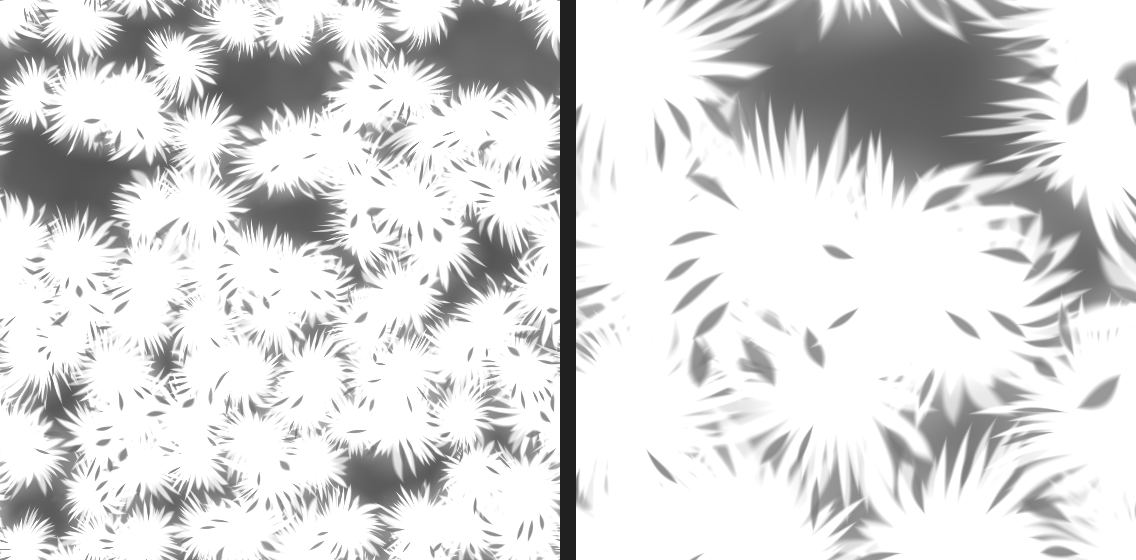
Left: the whole. Right: its middle third, enlarged.
Reproduce this texture procedurally as a three.js fragment shader.

```glsl
// Overlapping white tufts of soft radial strands above cloudy dark gaps.
// Jittered cells each hold one tuft, drawn in polar coordinates and layered;
// cell ids and noise wrap, so the square tiles.

varying vec2 vUv;

const float CELLS = 10.0;
const float TURN = 6.2831853;

vec3 hash3(vec2 p) {
  vec3 q = fract(vec3(p.xyx) * vec3(0.1031, 0.1030, 0.0973));
  q += dot(q, q.yxz + 33.33);
  return fract((q.xxy + q.yzz) * q.zyx);
}

// Value noise, three channels, repeating after a whole period
vec3 wrapNoise(vec2 uv, float period) {
  vec2 p = uv * period;
  vec2 i = floor(p);
  vec2 f = p - i;
  f = f * f * (3.0 - 2.0 * f);
  vec2 lo = mod(i, period);
  vec2 hi = mod(i + 1.0, period);
  vec2 salt = vec2(period * 3.0, 71.0);
  vec3 bottom = mix(hash3(lo + salt), hash3(vec2(hi.x, lo.y) + salt), f.x);
  vec3 top = mix(hash3(vec2(lo.x, hi.y) + salt), hash3(hi + salt), f.x);
  return mix(bottom, top, f.y);
}

// Ring of tapered strands with uneven reach; angle is in turns
float strands(float angle, float r, float count, float seed) {
  float s = angle * count;
  float across = abs(fract(s) - 0.5);
  vec3 h = hash3(vec2(mod(floor(s), count), seed));
  float t = r / mix(0.58, 1.0, h.x);
  float width = 0.53 * (1.0 - t * t * t * t);
  return smoothstep(0.0, 0.26, width - across) * mix(0.6, 1.0, h.y);
}

// Sparse lens-shaped shadows lying between strands
float slivers(float angle, float r, float count, float seed) {
  float s = angle * count;
  float across = abs(fract(s) - 0.5);
  vec3 h = hash3(vec2(mod(floor(s), count), seed));
  float along = (r - mix(0.45, 0.8, h.y)) / mix(0.14, 0.24, h.z);
  float lens = 0.27 * (1.0 - along * along);
  return step(h.x, 0.42) * smoothstep(0.0, 0.18, lens - across);
}

void main() {
  // Cloudy ground
  float ground = 0.31 + 0.1 * wrapNoise(vUv, 7.0).x + 0.04 * wrapNoise(vUv, 24.0).y;
  float shade = ground;

  // Gentle warp curls the strands
  vec2 p = vUv * CELLS + 0.24 * (wrapNoise(vUv, 15.0).xy - 0.5);
  vec2 home = floor(p);

  for (int y = -1; y <= 1; y++) {
    for (int x = -1; x <= 1; x++) {
      vec2 cell = home + vec2(float(x), float(y));
      vec2 id = mod(cell, CELLS);

      // Empty pairs of cells open the wide gaps
      if (hash3(floor(id / vec2(2.0, 1.0)) + 40.0).x < 0.22) continue;

      vec3 h = hash3(id + 11.0);
      vec3 g = hash3(id + 137.0);
      vec2 d = p - cell - 0.1 - 0.8 * h.xy;
      float r = length(d) / mix(0.78, 1.1, h.z);
      if (r >= 1.0) continue;

      // Bent polar angle
      float theta = atan(d.y, d.x + 1e-5);
      float bend = (g.x - 0.5) * 0.9 * r + 0.2 * r * sin(3.0 * theta + TURN * g.y);
      float angle = (theta + bend) / TURN + 1.0;
      float seed = id.x + CELLS * id.y;
      float count = 20.0 + floor(7.0 * g.z);

      // Core, two strand rings and a faint halo
      float gaps = 1.0 - smoothstep(0.62, 0.28, r);
      gaps *= 1.0 - strands(angle, r, count, seed + 200.0);
      gaps *= 1.0 - strands(angle + 0.37, r, count + 7.0, seed + 400.0);
      gaps *= 1.0 - 0.3 * smoothstep(1.0, 0.4, r);
      shade = mix(1.05, shade, gaps);

      float shadow = slivers(angle + 0.19, r, count - 2.0, seed + 600.0);
      shade = mix(shade, ground + 0.06, 0.78 * shadow);
    }
  }

  gl_FragColor = vec4(vec3(clamp(shade, 0.0, 1.0)), 1.0);
}
```
